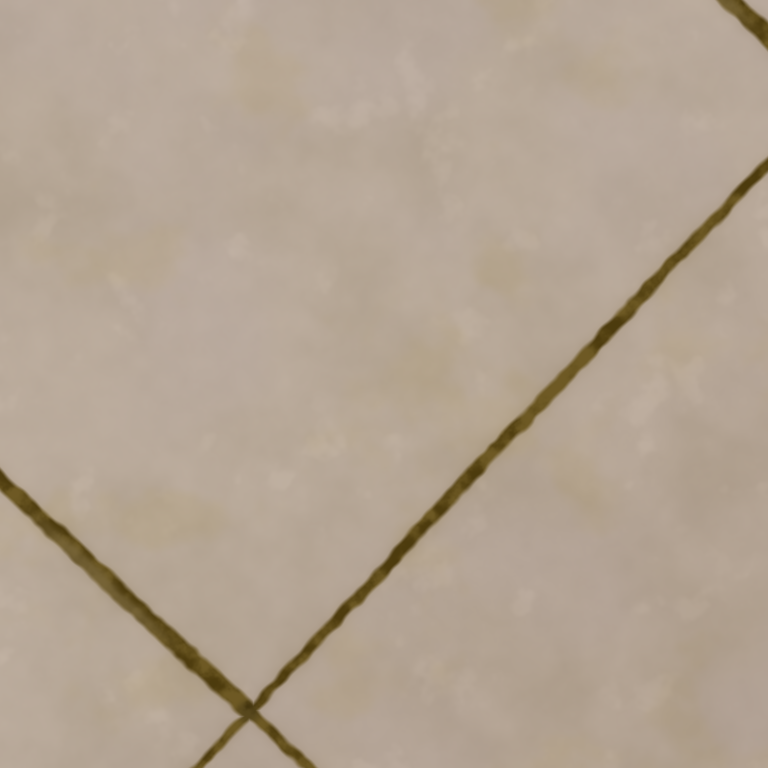
Write a WebGL 2 fragment shader that draws this texture.

```glsl
#version 300 es
precision highp float;
// Large beige stone tiles laid diagonally, with thin olive-brown grout.
// A rotated square grid gives the joints; value noise wobbles their edges
// and mottles the stone with faint warm, pink and pale patches.
uniform vec2 u_resolution;
out vec4 fragColor;

float hash(vec2 p) {
  p = fract(p * vec2(0.1031, 0.1137));
  p += dot(p, p.yx + 33.33);
  return fract((p.x + p.y) * p.x * 17.0);
}

float noise(vec2 p) {
  vec2 cell = floor(p), f = fract(p);
  f = f * f * (3.0 - 2.0 * f);
  return mix(mix(hash(cell), hash(cell + vec2(1, 0)), f.x),
             mix(hash(cell + vec2(0, 1)), hash(cell + vec2(1, 1)), f.x), f.y);
}

float fbm(vec2 p) {
  float sum = 0.0, amplitude = 0.5;
  for (int i = 0; i < 4; i++) {
    sum += amplitude * noise(p);
    p = mat2(1.6, 1.2, -1.2, 1.6) * p + 17.3;
    amplitude *= 0.5;
  }
  return sum / 0.9375;
}

// Signed distance to the nearest grid line along one axis
float gridOffset(float x, float size) {
  return x - size * floor(x / size + 0.5);
}

// Soft coverage of a joint with the given half width
float jointMask(float offset, float halfWidth) {
  return 1.0 - smoothstep(halfWidth - 0.0035, halfWidth + 0.0035, abs(offset));
}

vec3 stoneColor(vec2 uv) {
  float broad = fbm(uv * 3.5 + 40.0);
  float blotch = fbm(uv * 11.0 + 60.0);
  float fine = fbm(uv * 38.0 + 90.0);
  vec3 stone = mix(vec3(0.70, 0.64, 0.57), vec3(0.728, 0.668, 0.608),
                   smoothstep(0.28, 0.62, 0.6 * broad + 0.4 * blotch));
  // Pinkish cast toward the upper right, yellowish stains elsewhere
  float pink = smoothstep(0.4, 0.75, fbm(uv * 4.0 + 7.0) + 0.2 * (uv.x + uv.y - 1.0));
  stone = mix(stone, vec3(0.72, 0.66, 0.62), 0.65 * pink);
  stone -= vec3(0.004, 0.008, 0.035) * smoothstep(0.58, 0.8, fbm(uv * 9.0 + 23.0));
  // Small pale scuffs and fine grain
  stone += 0.022 * smoothstep(0.64, 0.82, fbm(uv * 19.0 + 5.0));
  stone += 0.022 * (fine - 0.5) + 0.012 * (blotch - 0.5);
  // Lower right tile is a little darker and warmer
  stone -= vec3(0.018, 0.022, 0.022) * smoothstep(0.9, 1.7, uv.x + 1.0 - uv.y);
  return stone;
}

void main() {
  vec2 uv = gl_FragCoord.xy / u_resolution;

  // Grid axes: along.x follows the falling joint, along.y the rising one
  vec2 fromCrossing = uv - vec2(0.3235, 0.0725);
  vec2 along = vec2(dot(fromCrossing, vec2(0.727, -0.687)),
                    dot(fromCrossing, vec2(0.687, 0.727)));
  vec2 offset = vec2(gridOffset(along.x, 1.105), gridOffset(along.y, 1.105));

  // Uneven edges: a slow drift plus small chips
  offset += 0.005 * (vec2(noise(along.yy * 9.0), noise(along.xx * 9.0 + 31.0)) - 0.5);
  offset += 0.004 * (vec2(noise(uv * 70.0), noise(uv * 70.0 + 50.0)) - 0.5);

  // The rising joint is thickest midway; the falling one narrows past the crossing
  float risingWidth = 0.0058 + 0.0028 * smoothstep(0.0, 0.4, along.y)
                    - 0.0018 * smoothstep(0.65, 0.95, along.y);
  float fallingWidth = mix(0.0115, 0.0068, smoothstep(-0.02, 0.03, along.x));
  fallingWidth -= 0.0025 * smoothstep(0.3, 0.45, -along.x);
  float rising = jointMask(offset.x, risingWidth);
  float falling = jointMask(offset.y, fallingWidth);
  float grout = max(rising, falling);

  // Dark olive grout, dustier along the middle of the wide stretch
  float grime = fbm(uv * 45.0 + 12.0);
  vec3 groutColor = mix(vec3(0.30, 0.23, 0.05), vec3(0.43, 0.35, 0.14),
                        smoothstep(0.25, 0.75, grime));
  float dust = smoothstep(0.1, 0.2, -along.x) * (1.0 - smoothstep(0.3, 0.42, -along.x));
  dust *= falling * smoothstep(0.009, -0.004, offset.y);
  groutColor = mix(groutColor, vec3(0.48, 0.41, 0.25), 0.65 * dust);
  groutColor *= 1.0 - 0.2 * smoothstep(0.022, 0.006, length(fromCrossing));

  // Faint stain spreading from the joints into the stone
  float nearest = min(abs(offset.x) - risingWidth, abs(offset.y) - fallingWidth);
  vec3 stone = stoneColor(uv);
  stone -= vec3(0.035, 0.04, 0.06) * exp(-max(nearest, 0.0) * 180.0);

  fragColor = vec4(mix(stone, groutColor, grout), 1.0);
}
```
